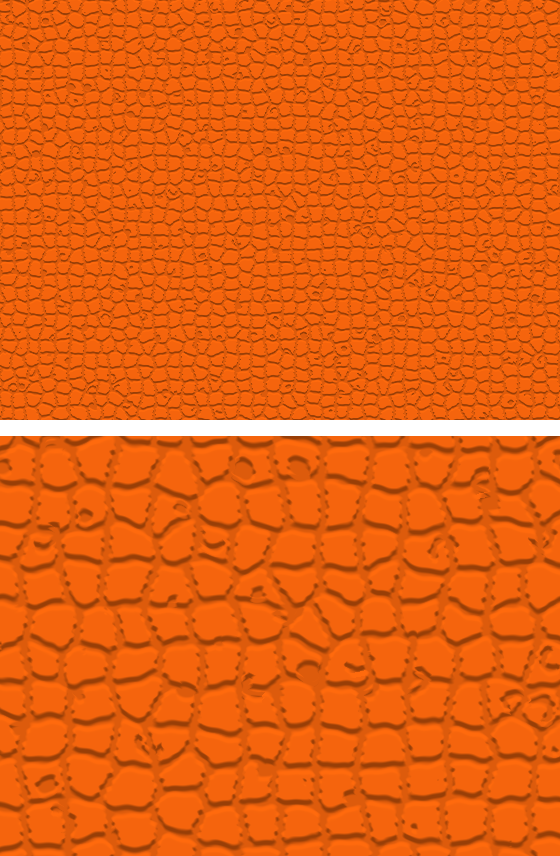
Top: the whole. Bottom: its middle third, enlarged.
Give the GLSL for this texture, as a WebGL 2 fragment shader.

```glsl
#version 300 es
precision highp float;

uniform vec2 u_resolution;
out vec4 outColor;

const vec3 GROOVE = vec3(0.865, 0.357, 0.047);
const vec3 PLATEAU = vec3(0.962, 0.394, 0.050);
const vec3 HIGHLIGHT = vec3(1.000, 0.414, 0.052);
const vec3 SHADOW = vec3(0.595, 0.245, 0.028);

vec2 hash2(vec2 cell) {
  vec3 q = fract(cell.xyx * vec3(0.1031, 0.1030, 0.0973));
  q += dot(q, q.yzx + 33.33);
  return fract((q.xx + q.yz) * q.zy);
}

vec2 site(vec2 cell, float jitter) {
  return cell + 0.5 + jitter * (hash2(cell) - 0.5);
}

float smoothMin(float a, float b, float k) {
  float h = max(k - abs(a - b), 0.0) / k;
  return min(a, b) - 0.25 * k * h * h;
}

// Cell of the site nearest to p
vec2 nearestCell(vec2 p, float jitter) {
  vec2 base = floor(p), best = base;
  float bestDist = 1e3;
  for (int y = -1; y <= 1; y++)
    for (int x = -1; x <= 1; x++) {
      vec2 cell = base + vec2(x, y);
      float dist = length(site(cell, jitter) - p);
      if (dist < bestDist) { bestDist = dist; best = cell; }
    }
  return best;
}

// Distance to the cell border, with rounded corners
float borderDistance(vec2 p, float jitter, float rounding) {
  vec2 home = nearestCell(p, jitter);
  vec2 center = site(home, jitter);
  float dist = 1.0;
  for (int y = -2; y <= 2; y++)
    for (int x = -2; x <= 2; x++) {
      if (x == 0 && y == 0) continue;
      vec2 other = site(home + vec2(x, y), jitter);
      float edge = dot(0.5 * (center + other) - p, normalize(other - center));
      dist = smoothMin(dist, edge, rounding);
    }
  return dist;
}

// Scattered sunken patches and open curls
float flawDistance(vec2 p, float spacing) {
  vec2 q = p / spacing + 71.0;
  vec2 cell = nearestCell(q, 0.9);
  vec2 rel = (q - site(cell, 0.9)) * spacing;
  vec2 kind = hash2(cell + 37.0);
  float radius = length(rel);
  float angle = 6.2832 * kind.y;
  float opening = max(dot(rel, vec2(cos(angle), sin(angle))), 0.0);
  float patchDist = radius - mix(-0.3, 0.2, kind.y);
  float curlDist = abs(radius - 0.27) + 0.9 * opening;
  return kind.x < 0.72 ? patchDist : curlDist;
}

// Broad waves bend the seams, fine ones serrate their sides
vec2 warp(vec2 p) {
  vec2 broad = vec2(sin(p.y * 2.3 + 1.7 * sin(p.x * 0.9)),
                    sin(p.x * 4.1 + 2.0 * sin(p.y * 1.3)));
  float serration = 0.026 * sin(p.y * 19.0 + 4.0 * sin(p.x * 2.7))
                  + 0.018 * sin(p.y * 33.0 + p.x * 6.1);
  float ripple = 0.018 * sin(p.x * 11.0 + 3.0 * sin(p.y * 1.9));
  return p + 0.055 * broad + vec2(serration, ripple);
}

float relief(vec2 p, float halfWidth, float softness) {
  vec2 q = warp(p);
  float dist = min(borderDistance(q, 0.54, 0.12), flawDistance(q, 1.55));
  return smoothstep(halfWidth - softness, halfWidth + softness, dist);
}

void main() {
  vec2 p = gl_FragCoord.xy / u_resolution.y * vec2(30.0, 32.0) + 5.0;

  // Vertical light from the difference of two heights
  vec2 stepUp = vec2(0.0, 0.066);
  float above = relief(p + stepUp, 0.092, 0.045);
  float below = relief(p - stepUp, 0.092, 0.045);
  float height = 0.5 * (above + below);
  float slope = above - below;

  vec3 color = mix(GROOVE, PLATEAU, height);
  color = mix(color, SHADOW, max(slope, 0.0));
  color = mix(color, HIGHLIGHT, max(-slope, 0.0));
  outColor = vec4(color, 1.0);
}
```
